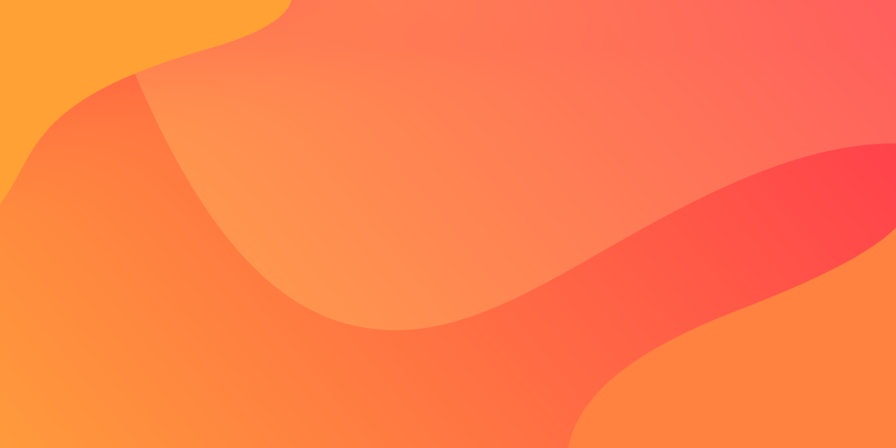
This background is drawn by a WebGL 2 fragment shader. Its source:

```glsl
#version 300 es
precision highp float;

uniform vec2 u_resolution;
out vec4 fragColor;

// Colours
const vec3 BASE_WARM  = vec3(1.0, 0.605, 0.235);
const vec3 BASE_RED   = vec3(1.0, 0.225, 0.300);
const vec3 SHEET_WARM = vec3(1.0, 0.685, 0.275);
const vec3 SHEET_PINK = vec3(1.0, 0.370, 0.365);
const vec3 AMBER      = vec3(1.0, 0.630, 0.205);
const vec3 TANGERINE  = vec3(1.0, 0.508, 0.255);

// Shading
const vec2 GRADIENT_AXIS = vec2(0.355, 0.290);
const vec3 SHADOW_TINT   = vec3(0.0, 0.055, 0.0);
const float SHADOW_WIDTH = 0.13;

// Curve knots: position along the axis, value, slope
const vec3 WAVE_A = vec3(0.300, 0.838, -2.35);
const vec3 WAVE_B = vec3(0.885, 0.263, 0.0);
const vec3 WAVE_C = vec3(1.406, 0.474, 0.56);
const vec3 WAVE_D = vec3(2.000, 0.680, 0.0);

const vec3 CORNER_A = vec3(0.544, 0.000, 0.75);
const vec3 CORNER_B = vec3(0.891, 0.464, 3.5);
const vec3 CORNER_C = vec3(1.000, 0.651, 0.3);

const vec3 HILL_A = vec3(0.000, 1.268, 0.2);
const vec3 HILL_B = vec3(0.307, 1.646, 2.6);
const vec3 HILL_C = vec3(0.492, 2.000, 1.0);

// Cubic Hermite segment, continued by straight lines past its ends
float hermite(vec3 a, vec3 b, float s) {
    float span = b.x - a.x;
    float t = clamp((s - a.x) / span, 0.0, 1.0);
    float u = 1.0 - t;
    float curve = mix(a.y, b.y, t * t * (3.0 - 2.0 * t))
                + span * t * u * (a.z * u - b.z * t);
    return curve + a.z * min(s - a.x, 0.0) + b.z * max(s - b.x, 0.0);
}

float waveHeight(float x) {
    if (x < WAVE_B.x) return hermite(WAVE_A, WAVE_B, x);
    if (x < WAVE_C.x) return hermite(WAVE_B, WAVE_C, x);
    return hermite(WAVE_C, WAVE_D, x);
}

float cornerEdge(float y) {
    return y < CORNER_B.x ? hermite(CORNER_A, CORNER_B, y)
                          : hermite(CORNER_B, CORNER_C, y);
}

float hillEdge(float y) {
    return y < HILL_B.x ? hermite(HILL_A, HILL_B, y)
                        : hermite(HILL_B, HILL_C, y);
}

// Turns an axis offset into an approximate perpendicular distance
float slopeDistance(float offset, float before, float after, float stepSize) {
    float slope = (after - before) / (2.0 * stepSize);
    return offset * inversesqrt(1.0 + slope * slope);
}

float coverage(float dist, float pixel) {
    return smoothstep(-0.75 * pixel, 0.75 * pixel, dist);
}

void main() {
    vec2 p = gl_FragCoord.xy / u_resolution.y;
    float pixel = 1.0 / u_resolution.y;
    float e = 0.002;

    // Signed distances, positive inside each shape
    float wave = slopeDistance(p.y - waveHeight(p.x),
                               waveHeight(p.x - e), waveHeight(p.x + e), e);
    float corner = slopeDistance(cornerEdge(p.y) - p.x,
                                 cornerEdge(p.y - e), cornerEdge(p.y + e), e);
    float hill = slopeDistance(p.x - hillEdge(p.y),
                               hillEdge(p.y - e), hillEdge(p.y + e), e);

    // Diagonal base with the paler sheet above the wave
    float t = dot(p, GRADIENT_AXIS);
    vec3 color = mix(BASE_WARM, BASE_RED, t);
    color = mix(color, mix(SHEET_WARM, SHEET_PINK, t), coverage(wave, pixel));

    // Soft shade beside the upper corner, fading downward
    float shade = exp(min(corner, 0.0) / SHADOW_WIDTH);
    color -= SHADOW_TINT * shade * smoothstep(0.45, 0.85, p.y);

    // Corner shapes
    color = mix(color, AMBER, coverage(corner, pixel));
    color = mix(color, TANGERINE, coverage(hill, pixel));

    fragColor = vec4(color, 1.0);
}
```
